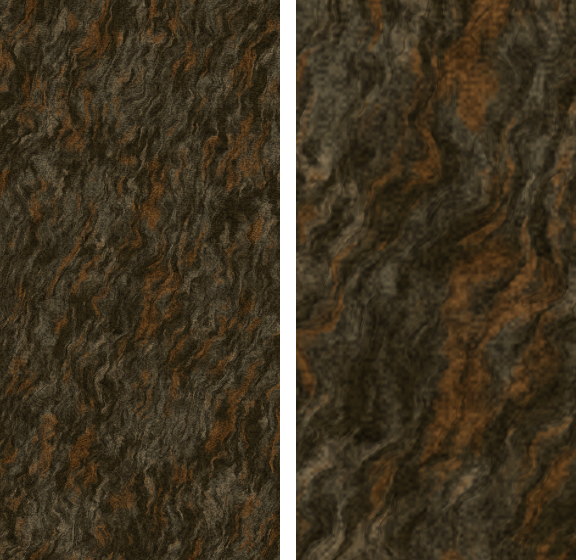
Left: the whole. Right: its middle third, enlarged.
Write a WebGL 2 fragment shader that draws this texture.

```glsl
#version 300 es
precision highp float;

uniform vec2 u_resolution;
out vec4 outColor;

const vec3 UMBER = vec3(0.158, 0.128, 0.062);
const vec3 BROWN = vec3(0.212, 0.180, 0.115);
const vec3 GREY  = vec3(0.268, 0.240, 0.175);
const vec3 RUST  = vec3(0.330, 0.195, 0.070);
const vec3 PALE  = vec3(0.385, 0.325, 0.235);

const float LEAN = 0.34;                       // tilt of the strata, radians from vertical
const float BEND = 0.15;                       // broad swirl of the strata
const float CRUMPLE = 0.045;                   // small swirl of the strata
const vec2 PATCH_SCALE = vec2(21.0, 9.5);      // cells per canvas width
const vec2 STREAK_SCALE = vec2(85.0, 24.0);
const vec2 RUST_SCALE = vec2(25.0, 8.0);
const vec2 PALE_SCALE = vec2(19.0, 9.0);
const vec2 VEIN_SCALE = vec2(30.0, 10.0);
const float GRAIN_SCALE = 230.0;
const float GRAIN_DEPTH = 0.56;
const float STREAK_DEPTH = 0.55;
const float VEIN_DEPTH = 0.40;

float hash(vec2 p) {
    return fract(sin(dot(p, vec2(127.1, 311.7))) * 43758.5453);
}

float noise(vec2 p) {
    vec2 cell = floor(p);
    vec2 f = fract(p);
    f = f * f * (3.0 - 2.0 * f);
    float low = mix(hash(cell), hash(cell + vec2(1.0, 0.0)), f.x);
    float high = mix(hash(cell + vec2(0.0, 1.0)), hash(cell + 1.0), f.x);
    return mix(low, high, f.y);
}

float fbm(vec2 p) {
    float sum = 0.0;
    float amplitude = 0.52;
    for (int i = 0; i < 5; i++) {
        sum += amplitude * noise(p);
        p = p * 2.03 + vec2(17.3, 9.1);
        amplitude *= 0.5;
    }
    return sum;
}

// Signed two-channel noise for bending the domain
vec2 swirl(vec2 p) {
    return vec2(fbm(p), fbm(p + vec2(41.7, 23.9))) - 0.5;
}

vec2 rotate(vec2 p, float angle) {
    float c = cos(angle);
    float s = sin(angle);
    return vec2(c * p.x - s * p.y, s * p.x + c * p.y);
}

void main() {
    vec2 uv = gl_FragCoord.xy / u_resolution.x;

    // Tilted, folded strata
    vec2 strata = rotate(uv, LEAN);
    strata += BEND * swirl(uv * 3.4 + 5.0);
    strata += CRUMPLE * swirl(uv * 17.0 + 31.0);

    // Cloudy patches and fine fibres
    float patches = fbm(strata * PATCH_SCALE) - 0.5;
    float streaks = fbm(strata * STREAK_SCALE + 71.0) - 0.5;
    float tone = 0.46 + 0.95 * patches + 0.80 * streaks;

    vec3 color = mix(UMBER, BROWN, smoothstep(0.22, 0.50, tone));
    color = mix(color, GREY, smoothstep(0.46, 0.74, tone));

    // Pale mineral flakes
    float flake = fbm(strata * PALE_SCALE + 113.0) + 0.50 * streaks;
    color = mix(color, PALE, 0.50 * smoothstep(0.59, 0.76, flake));

    // Rusty seams
    float seam = fbm(strata * RUST_SCALE + 157.0) + 0.55 * streaks;
    color = mix(color, RUST, 0.66 * smoothstep(0.55, 0.76, seam));

    // Dark veins along contours of the folded strata
    float contour = abs(fbm(strata * VEIN_SCALE + 211.0) - 0.5);
    float vein = 1.0 - smoothstep(0.0, 0.05, contour);
    color = mix(color, 0.85 * UMBER, VEIN_DEPTH * vein);

    // Gritty surface
    float grit = noise(uv * GRAIN_SCALE) - 0.5;
    grit += 0.6 * (noise(strata * GRAIN_SCALE * vec2(0.8, 0.5) + 19.0) - 0.5);
    color *= 1.04 + GRAIN_DEPTH * grit + STREAK_DEPTH * streaks;

    outColor = vec4(clamp(color, 0.0, 1.0), 1.0);
}
```
